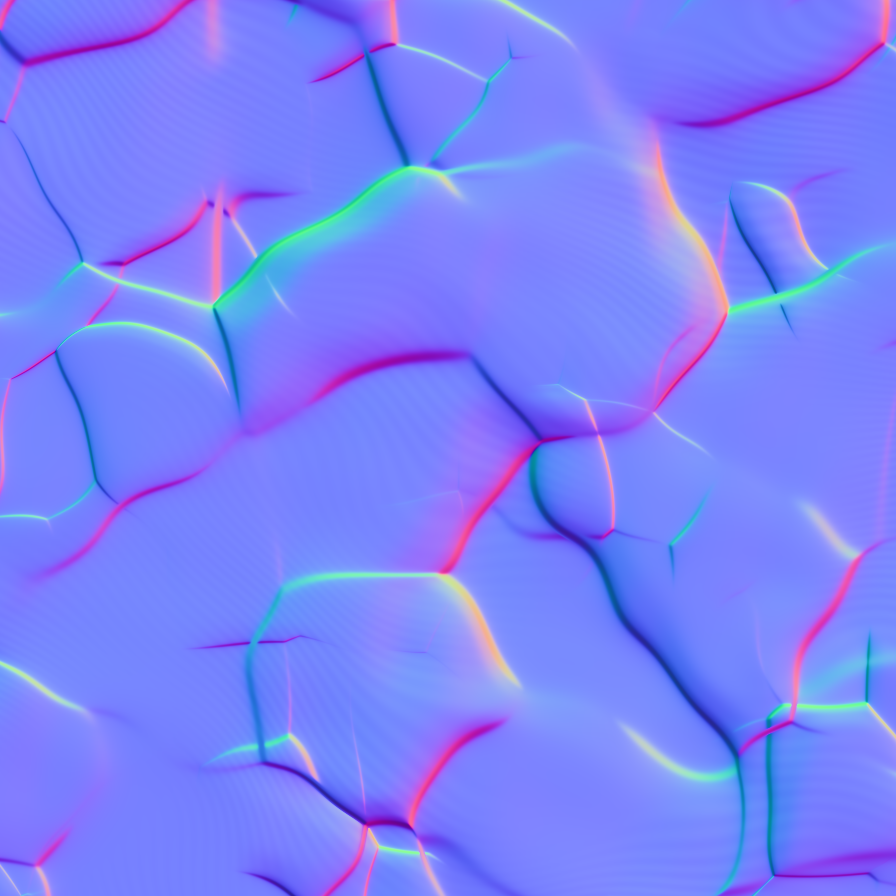
A Shadertoy shader for this texture map:

```glsl
// Tangent-space normal map of smooth ground broken by thin, winding cliffs.
// Warped cellular noise gives each cell a tilted plateau; soft blends at three
// widths form the cliff core, its halo and its glow, and slopes become colour.

const vec2  CELLS       = vec2(4.1, 7.0);        // cells per canvas: large, small
const vec3  SHARPNESS   = vec3(95.0, 28.0, 8.0); // core, halo, glow
const vec3  STEEPNESS   = vec3(0.14, 0.075, 0.12);
const vec3  LOW_SHIFT   = vec3(0.0, 0.05, 0.28); // pushes the glow to one side
const float JITTER      = 0.85;
const float TILT        = 0.4;                   // spread of plateau slopes
const float DRIFT       = 0.12;                  // cliffs favour facing right
const float SMALL_SHARE = 0.8;
const vec2  REST_SLOPE  = vec2(-0.07, 0.015);
const float STRATA      = 75.0;                  // fine contour lines per canvas
const float STRATA_DEPTH = 0.025;
const float STEP        = 0.0007;                // slope sampling distance
const float TAU         = 6.28319;

vec4 hash4(vec2 id) {
    vec4 s = vec4(dot(id, vec2(127.1, 311.7)), dot(id, vec2(269.5, 183.3)),
                  dot(id, vec2(419.2, 371.9)), dot(id, vec2(78.2, 224.6)));
    return fract(sin(s) * 43758.5);
}

// Layered sines, turned at every octave, that make straight borders wind.
vec2 bend(vec2 p) {
    vec2 offset = vec2(0.0);
    float amp = 0.046, freq = 9.0;
    for (int i = 0; i < 4; i++) {
        offset += amp * sin(freq * p.yx + vec2(1.7, 4.1) * float(i + 1));
        p = mat2(0.8, 0.6, -0.6, 0.8) * p;
        freq *= 1.85;
        amp *= 0.5;
    }
    return offset;
}

// Broad irregular patches from 0 to 1.
float patches(vec2 p, float seed) {
    float a = sin(9.0 * p.x + 2.0 * sin(6.0 * p.y + seed) + seed * 1.3);
    float b = sin(10.0 * p.y + 2.0 * sin(7.0 * p.x - seed) + seed * 2.1);
    return 0.5 + 0.25 * (a + b);
}

// Heights of the blended plateaus at the three blend widths.
vec3 plateaus(vec2 p, float cells, float seed) {
    vec2 q = (p + bend(p + seed)) * cells;
    vec2 base = floor(q);
    vec3 k = SHARPNESS;
    k.x *= mix(0.6, 1.0, smoothstep(0.2, 0.5, patches(p, seed + 5.0)));
    vec3 total = vec3(0.0), sum = vec3(0.0);
    for (int y = -2; y <= 2; y++) {
        for (int x = -2; x <= 2; x++) {
            vec2 id = base + vec2(x, y);
            vec4 rnd = hash4(id + seed * 17.0);
            vec2 d = q - id - 0.5 - JITTER * (rnd.xy - 0.5);
            float tilt = dot(d, vec2(rnd.w, fract(rnd.z * 37.0)) - 0.5) * TILT;
            float h = rnd.z - 0.5 - DRIFT * id.x + tilt;
            // The constant keeps the weights within float range
            vec3 weight = exp(-k * (dot(d, d) - 0.3 + LOW_SHIFT * h));
            total += weight;
            sum += weight * h;
        }
    }
    return sum / total;
}

// Downhill slope of one layer; the core fades by coreMask.
vec2 cliffSlope(vec2 p, float cells, float seed, float coreMask) {
    vec3 here  = plateaus(p, cells, seed);
    vec3 right = plateaus(p + vec2(STEP, 0.0), cells, seed);
    vec3 above = plateaus(p + vec2(0.0, STEP), cells, seed);
    vec3 share = STEEPNESS * vec3(coreMask, mix(0.3, 1.0, coreMask), 1.0);
    return vec2(dot(here - right, share), dot(here - above, share)) / (STEP * cells);
}

// Faint wavy contour lines.
vec2 strataSlope(vec2 p) {
    vec2 w = p + 2.2 * bend(p * 0.5 + 3.0);
    float phase = TAU * STRATA * dot(w, vec2(0.45, 0.8));
    float strength = smoothstep(0.3, 0.8, patches(p, 9.0));
    return STRATA_DEPTH * strength * cos(phase) * vec2(0.5, 0.86);
}

void mainImage(out vec4 fragColor, in vec2 fragCoord) {
    vec2 p = fragCoord / iResolution.y;

    // Large cliffs
    float largeMask = smoothstep(0.2, 0.55, patches(p * 1.6, 1.0));
    vec2 large = cliffSlope(p, CELLS.x, 1.0, largeMask);

    // Small cliffs in patches, ending where they meet a large one
    float smallMask = smoothstep(0.45, 0.75, patches(p * 1.3, 3.6));
    smallMask *= 1.0 - smoothstep(0.25, 0.9, length(large));
    vec2 small = cliffSlope(p, CELLS.y, 2.0, smallMask);

    // Encode the unit normal as colour
    vec2 slope = REST_SLOPE + strataSlope(p) + large + SMALL_SHARE * smallMask * small;
    vec3 normal = normalize(vec3(slope, 1.0));
    fragColor = vec4(0.5 + 0.5 * normal, 1.0);
}
```
